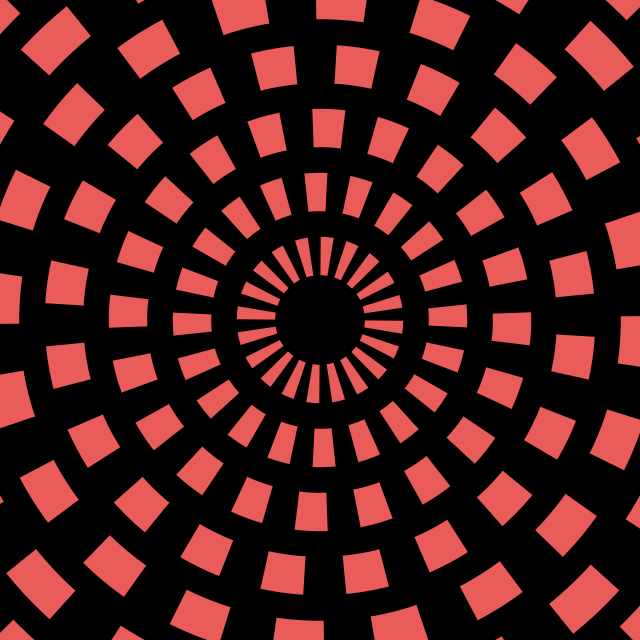
Give the GLSL for this pattern, as a Shadertoy shader.

```glsl
// Concentric rings of coral wedges around a dark hub on black.
// Polar space is repeated by radius and by angle; each ring is turned by
// its own amount, and a distance to the wedge edges gives smooth borders.

const float TAU = 6.2831853;
const vec3 BACKGROUND = vec3(0.0);
const vec3 CORAL = vec3(0.918, 0.361, 0.349);

const float RING_SPACING = 0.1;      // canvas heights between ring centres
const float RING_HALF_WIDTH = 0.03;
const float WEDGE_COUNT = 20.0;      // wedges per ring
const float WEDGE_DUTY = 0.5;        // filled share of each angular step

// Turn of each ring in degrees, from the hub outwards
const int RING_COUNT = 7;
const float RING_TURN[RING_COUNT] =
    float[](-5.0, 1.6, -2.4, -8.0, -3.8, 7.4, 12.85);

// Signed distance to the nearest wedge, negative inside
float wedgeDistance(vec2 p) {
    float radius = length(p);
    int ring = clamp(int(floor(radius / RING_SPACING - 0.5)), 0, RING_COUNT - 1);
    float ringRadius = RING_SPACING * float(ring + 1);
    float radial = abs(radius - ringRadius) - RING_HALF_WIDTH;

    // Fold the angle into one step centred on its wedge
    float stepAngle = TAU / WEDGE_COUNT;
    float angle = atan(p.y, p.x) - radians(RING_TURN[ring]);
    float local = abs(fract(angle / stepAngle + 0.5) - 0.5);
    float angular = radius * sin((local - 0.5 * WEDGE_DUTY) * stepAngle);

    return max(radial, angular);
}

void mainImage(out vec4 fragColor, in vec2 fragCoord) {
    float scale = min(iResolution.x, iResolution.y);
    vec2 p = (fragCoord - 0.5 * iResolution.xy) / scale;

    // Blend across one pixel at the border
    float coverage = clamp(0.5 - wedgeDistance(p) * scale, 0.0, 1.0);
    fragColor = vec4(mix(BACKGROUND, CORAL, coverage), 1.0);
}
```
